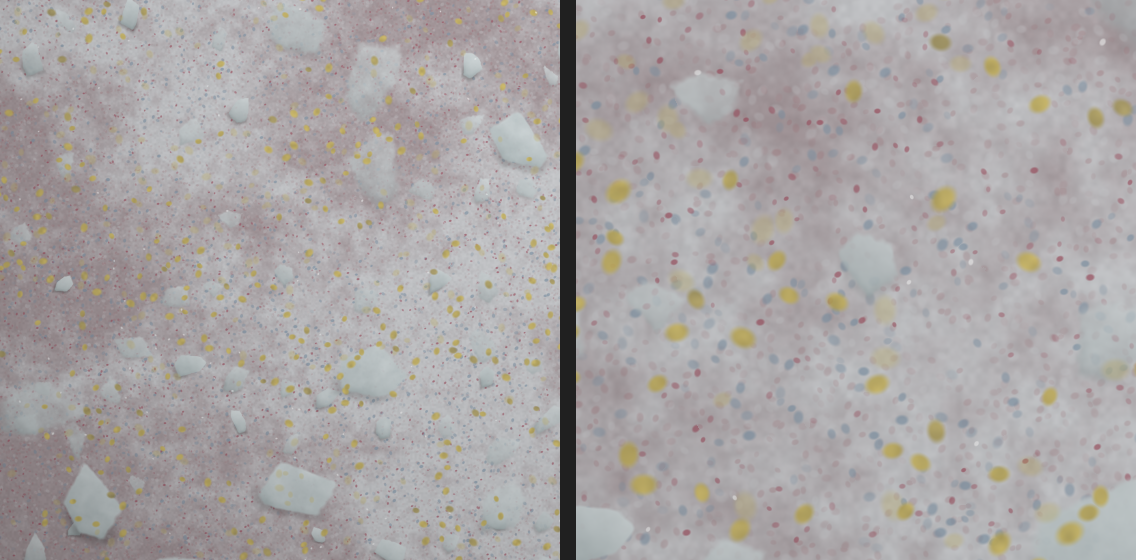
Left, the full canvas; right, a detail of the centre.
Give the GLSL for this texture, as a WebGL 1 fragment shader.

```glsl
precision highp float;
uniform vec2 u_resolution;

const float TAU = 6.2831853;
const vec3 PALE_POWDER = vec3(0.73, 0.735, 0.745);
const vec3 PINK_POWDER = vec3(0.605, 0.558, 0.57);
const vec3 PINK_SPECK = vec3(0.60, 0.45, 0.47);
const vec3 RED_SPECK = vec3(0.58, 0.29, 0.35);
const vec3 BLUE_SPECK = vec3(0.46, 0.54, 0.61);
const vec3 WHITE_SPECK = vec3(0.76, 0.77, 0.78);
const vec3 YELLOW_GRAIN = vec3(0.72, 0.65, 0.35);
const vec3 OLIVE_GRAIN = vec3(0.61, 0.56, 0.36);
const vec3 STONE_LIGHT = vec3(0.755, 0.785, 0.79);
const vec3 STONE_DARK = vec3(0.54, 0.59, 0.595);

float hash(vec2 p, float seed) {
  vec3 q = fract(vec3(p.xyx + seed * 7.31) * 0.1031);
  q += dot(q, q.yzx + 33.33);
  return fract((q.x + q.y) * q.z);
}

float noise(vec2 p, float seed) {
  vec2 i = floor(p), f = fract(p);
  f = f * f * (3.0 - 2.0 * f);
  float low = mix(hash(i, seed), hash(i + vec2(1, 0), seed), f.x);
  float high = mix(hash(i + vec2(0, 1), seed), hash(i + vec2(1, 1), seed), f.x);
  return mix(low, high, f.y);
}

float fbm(vec2 p, float seed) {
  float sum = 0.0, weight = 0.5;
  for (int i = 0; i < 5; i++) {
    sum += weight * noise(p, seed + float(i));
    p = mat2(1.6, 1.2, -1.2, 1.6) * p;
    weight *= 0.5;
  }
  return sum / 0.97;
}

vec2 rotate(vec2 p, float angle) {
  float c = cos(angle), s = sin(angle);
  return vec2(c * p.x - s * p.y, s * p.x + c * p.y);
}

// Small oval grains, radius in cells: x is coverage, y is a random tint.
// The density runs from sparse to crowded in clusters.
vec2 scatter(vec2 p, float cells, vec2 density, float radius, float pixel, float seed) {
  vec2 q = p * cells, base = floor(q), result = vec2(0.0);
  for (int y = -1; y <= 1; y++) {
    for (int x = -1; x <= 1; x++) {
      vec2 id = base + vec2(x, y);
      float cluster = smoothstep(0.35, 0.8, noise(id * 8.0 / cells, seed + 5.0));
      float present = step(hash(id, seed), mix(density.x, density.y, cluster));
      vec2 center = id + vec2(hash(id, seed + 1.0), hash(id, seed + 2.0));
      float tint = hash(id, seed + 3.0);
      float size = radius * mix(0.7, 1.15, hash(id, seed + 4.0));
      vec2 d = rotate(q - center, tint * TAU) * vec2(0.88, 1.15);
      float edge = max(size * 0.4, pixel * cells);
      float cover = present * (1.0 - smoothstep(size - edge, size + edge, length(d)));
      if (cover > result.x) result = vec2(cover, tint);
    }
  }
  return result;
}

// Angular polygon with jittered sides
float stoneDistance(vec2 p, float radius, vec2 id, float seed) {
  float d = -radius;
  for (int i = 0; i < 6; i++) {
    float k = float(i);
    float angle = (k + 0.85 * hash(id, seed + k)) * TAU / 6.0;
    float reach = radius * mix(0.6, 1.1, hash(id, seed + 10.0 + k));
    float side = dot(p, vec2(cos(angle), sin(angle))) - reach;
    d = 0.5 * (d + side + length(vec2(d - side, radius * 0.07)));
  }
  return d;
}

// Chalky stones, some of them half buried in powder
vec3 addStones(vec3 color, vec2 p, float cells, float density, vec2 sizes, float pixel, float seed) {
  vec2 q = p * cells, base = floor(q);
  for (int y = -1; y <= 1; y++) {
    for (int x = -1; x <= 1; x++) {
      vec2 id = base + vec2(x, y);
      if (hash(id, seed) > density) continue;
      vec2 center = id + 0.15 + 0.7 * vec2(hash(id, seed + 1.0), hash(id, seed + 2.0));
      float radius = mix(sizes.x, sizes.y, hash(id, seed + 3.0));
      float exposure = smoothstep(0.1, 0.8, hash(id, seed + 4.0));
      vec2 d = q - center;
      vec2 local = rotate(d, hash(id, seed + 5.0) * TAU) * vec2(0.82, 1.22);
      float dist = stoneDistance(local, radius, id, seed + 6.0);
      dist += radius * 0.16 * (noise(d * 5.0 / radius, seed + 25.0) - 0.5) * (1.0 - 0.6 * exposure);
      float below = smoothstep(-0.1, 1.0, dot(d, vec2(-0.35, -0.94)) / radius);
      float shadow = below * (1.0 - smoothstep(0.0, radius * 0.35, dist));
      color *= 1.0 - 0.22 * shadow * exposure;
      float edge = max(pixel * cells, radius * mix(0.14, 0.05, exposure));
      float cover = 1.0 - smoothstep(-edge, edge, dist);
      float dust = fbm(p * 38.0, seed + 30.0);
      float opacity = mix(0.4 + 0.4 * dust, 0.95, exposure);
      float light = 0.76 + 0.28 * dot(d, vec2(0.3, 0.8)) / radius;
      light += 0.5 * (dust - 0.5) - 0.25 * below * smoothstep(-radius * 0.3, 0.0, dist);
      vec3 stone = mix(STONE_DARK, STONE_LIGHT, clamp(light, 0.0, 1.1));
      color = mix(color, stone, cover * opacity);
    }
  }
  return color;
}

void main() {
  float shortSide = min(u_resolution.x, u_resolution.y);
  vec2 p = gl_FragCoord.xy / shortSide;
  vec2 screen = gl_FragCoord.xy / u_resolution;
  float pixel = 0.8 / shortSide;

  // Powder in drifts along a shallow diagonal
  float drift = fbm(rotate(p, 0.35) * vec2(3.0, 5.5), 1.0);
  float pinkness = smoothstep(0.32, 0.74, drift + 0.12 * (0.5 - screen.x));
  float clumps = fbm(p * 50.0, 9.0);
  vec3 color = mix(PALE_POWDER, PINK_POWDER, clamp(pinkness + 0.9 * (clumps - 0.5), 0.0, 1.0));
  color += 0.04 * (noise(p * 260.0, 15.0) - 0.5);

  // Fine coloured specks, fainter where the powder is pale
  vec2 pink = scatter(p, 150.0, vec2(0.3, 0.5), 0.33, pixel, 20.0);
  color = mix(color, PINK_SPECK, pink.x * mix(0.1, 0.5, pink.y) * mix(0.5, 1.0, pinkness));
  vec2 white = scatter(p, 120.0, vec2(0.2), 0.35, pixel, 30.0);
  color = mix(color, WHITE_SPECK, white.x * 0.25);
  vec2 blue = scatter(p, 125.0, vec2(0.08, 0.18), 0.36, pixel, 40.0);
  color = mix(color, BLUE_SPECK, blue.x * mix(0.15, 0.65, blue.y));
  vec2 red = scatter(p, 150.0, vec2(0.05, 0.11), 0.28, pixel, 50.0);
  color = mix(color, RED_SPECK, red.x * mix(0.2, 0.7, red.y));

  color = addStones(color, p, 11.0, 0.42, vec2(0.15, 0.28), pixel, 60.0);
  color = addStones(color, p, 5.0, 0.48, vec2(0.2, 0.34), pixel, 110.0);

  // Yellow grains in loose clusters, some under a film of powder
  vec2 buried = scatter(p, 44.0, vec2(0.06, 0.2), 0.28, pixel, 160.0);
  color = mix(color, YELLOW_GRAIN, buried.x * 0.3);
  vec2 yellow = scatter(p, 42.0, vec2(0.05, 0.32), 0.26, pixel, 170.0);
  vec3 grain = mix(OLIVE_GRAIN, YELLOW_GRAIN, smoothstep(0.0, 0.45, yellow.y));
  grain *= 0.92 + 0.16 * noise(p * 150.0, 180.0);
  color = mix(color, grain, yellow.x * 0.9);

  // Rare glints and uneven lighting
  vec2 glint = scatter(p, 60.0, vec2(0.025), 0.1, pixel, 190.0);
  color = mix(color, vec3(0.9), glint.x * 0.6);
  float light = 0.9 + 0.1 * screen.x + 0.11 * screen.y;
  light -= 0.12 * dot(screen - 0.5, screen - 0.5);
  gl_FragColor = vec4(color * light, 1.0);
}
```
